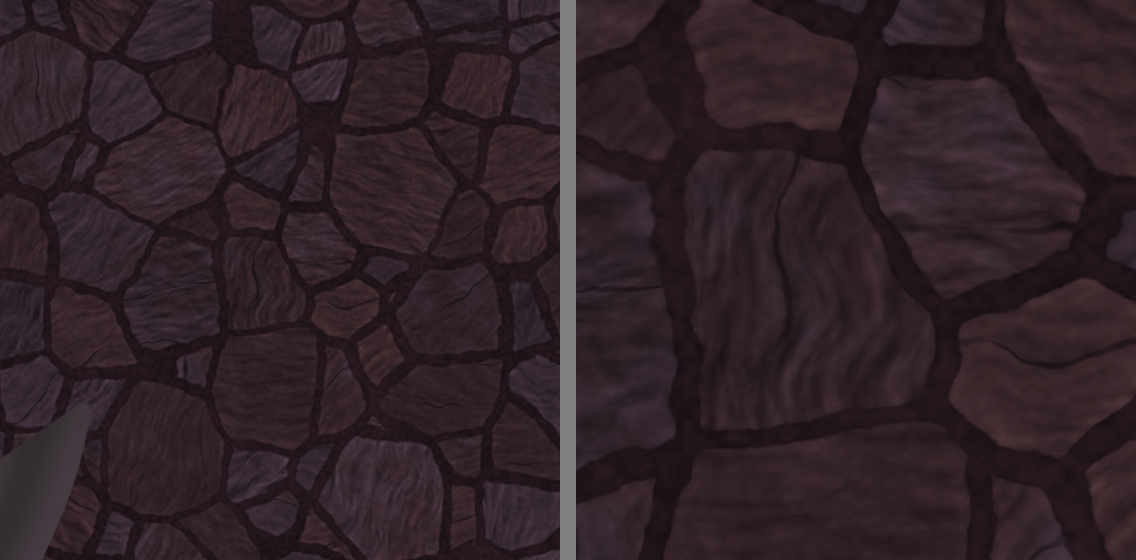
Left: the whole. Right: its middle third, enlarged.
Reproduce this texture procedurally as a Shadertoy shader.

```glsl
// Dusky flagstone wall: angular brown and violet stones in dark mortar, with a smooth grey petal.
#define STONES_ACROSS 7.8
#define SIZE_SPREAD 0.85
#define MORTAR_WIDTH 0.075
#define CORNER_ROUNDING 0.035
#define EDGE_WOBBLE 0.014
#define STREAK_CONTRAST 1.0
#define MORTAR_COLOR vec3(0.137, 0.088, 0.109)
#define BROWN_STONE vec3(0.197, 0.133, 0.146)
#define VIOLET_STONE vec3(0.189, 0.141, 0.176)
#define PETAL_COLOR vec3(0.265, 0.232, 0.254)

float hash(vec2 p) {
    return fract(sin(dot(p, vec2(127.1, 311.7))) * 43758.5453);
}

float noise(vec2 p) {
    vec2 cell = floor(p), f = fract(p);
    f = f * f * (3.0 - 2.0 * f);
    return mix(mix(hash(cell), hash(cell + vec2(1, 0)), f.x),
               mix(hash(cell + vec2(0, 1)), hash(cell + vec2(1, 1)), f.x), f.y);
}

float fbm(vec2 p) {
    float sum = 0.0, amplitude = 0.5;
    for (int i = 0; i < 4; i++) {
        sum += amplitude * noise(p);
        p = 2.0 * p + 7.3;
        amplitude *= 0.5;
    }
    return sum;
}

float smoothMin(float a, float b, float k) {
    float h = max(k - abs(a - b), 0.0) / k;
    return min(a, b) - h * h * k * 0.25;
}

vec2 stoneCenter(vec2 id) {
    return id + 0.1 + 0.8 * vec2(hash(id + 3.7), hash(id + 19.1));
}

float stoneWeight(vec2 id) {
    return SIZE_SPREAD * pow(hash(id + 41.3), 3.0);
}

// Squared distance lowered by a random weight, so stones differ in size
float stonePower(vec2 p, vec2 id) {
    vec2 d = p - stoneCenter(id);
    return dot(d, d) - stoneWeight(id);
}

// xy: id of the stone, z: distance to its outline
vec3 findStone(vec2 p) {
    vec2 base = floor(p), best = base;
    float nearest = 1e5;
    for (int y = -2; y <= 2; y++)
    for (int x = -2; x <= 2; x++) {
        vec2 id = base + vec2(x, y);
        float power = stonePower(p, id);
        if (power < nearest) { nearest = power; best = id; }
    }
    float edge = 1.0;
    for (int y = -2; y <= 2; y++)
    for (int x = -2; x <= 2; x++) {
        vec2 id = base + vec2(x, y);
        if (id == best) continue;
        float gap = length(stoneCenter(id) - stoneCenter(best));
        edge = smoothMin(edge, 0.5 * (stonePower(p, id) - nearest) / gap, CORNER_ROUNDING);
    }
    // Hewn corners: two random straight cuts make slanted, pointed stones
    float reach = 0.40 + 0.75 * sqrt(stoneWeight(best));
    for (int i = 0; i < 2; i++) {
        float angle = 6.283 * hash(best + 33.0 + float(i) * 9.7);
        float cut = reach - dot(p - stoneCenter(best), vec2(cos(angle), sin(angle)));
        edge = smoothMin(edge, cut, CORNER_ROUNDING);
    }
    return vec3(best, edge);
}

vec3 stoneColor(vec2 p, vec2 id, float inside) {
    float rough = mix(0.45, 1.0, hash(id + 8.2));
    float angle = 0.5 + 2.2 * (hash(id + 5.9) - 0.5);
    float c = cos(angle), s = sin(angle);

    // Split layers of rock, lit from one side
    vec2 q = mat2(c, -s, s, c) * p + id * 3.1;
    q += 0.022 * (vec2(noise(q * 23.0), noise(q * 23.0 + 9.0)) - 0.5);
    vec2 grain = q * vec2(26.0, 80.0);
    float relief = fbm(grain) - fbm(grain + vec2(0.2, 0.5));
    float ledge = 1.0 - smoothstep(0.0, 0.07, abs(fbm(grain * 0.45 + 17.0) - 0.5));
    float blotch = fbm(p * 24.0 + id * 5.0) - 0.47;
    float speckle = noise(p * 240.0) + noise(p * 150.0) - 1.0;

    float hue = smoothstep(0.2, 0.8, hash(id + 27.4) + 0.8 * blotch);
    vec3 color = mix(BROWN_STONE, VIOLET_STONE, hue) * mix(0.92, 1.14, hash(id + 13.6));
    color *= 1.0 + rough * (STREAK_CONTRAST * relief - 0.13 * (ledge - 0.3));
    color *= 1.0 + 0.32 * blotch + 0.12 * speckle;

    // Long thin cracks across some stones
    float vein = abs(q.y + 0.03 * fbm(q * 19.0) - floor(q.y * 11.0 + 0.5) / 11.0);
    float crack = (1.0 - smoothstep(0.0006, 0.0028, vein)) * step(0.5, hash(id + 61.0));
    color *= 1.0 - 0.35 * crack * smoothstep(0.35, 0.6, noise(p * 14.0 + id));

    // Worn bright rim
    return color * (1.0 + 0.10 * exp(-abs(inside - 0.035) * 40.0));
}

vec3 mortarColor(vec2 p) {
    float grit = fbm(p * 150.0) - 0.47;
    float stain = fbm(p * 12.0 + 4.0) - 0.47;
    return MORTAR_COLOR * (1.0 + 0.65 * grit + 0.4 * stain);
}

void mainImage(out vec4 fragColor, in vec2 fragCoord) {
    vec2 p = fragCoord / iResolution.y;
    float pixel = 1.0 / iResolution.y;

    // Bend and chip the outlines
    vec2 bend = vec2(noise(p * 9.0), noise(p * 9.0 + 50.0)) - 0.5;
    vec2 chip = vec2(fbm(p * 42.0), fbm(p * 42.0 + 80.0)) - 0.47;
    vec3 stone = findStone((p + 0.03 * bend + EDGE_WOBBLE * chip) * STONES_ACROSS);
    float inside = stone.z - MORTAR_WIDTH * mix(0.5, 1.35, hash(stone.xy + 72.0));
    float softness = (0.0008 + pixel) * STONES_ACROSS;
    vec3 mortar = mortarColor(p) * (1.0 - 0.16 * exp(-abs(inside) * 28.0));
    vec3 color = mix(mortar, stoneColor(p, stone.xy, inside),
                     smoothstep(-softness, softness, inside));

    // Smooth grey petal rising from the lower left corner
    float top = dot(p - vec2(0.0, 0.18), vec2(-0.573, 0.819));
    float side = dot(p - vec2(0.075, 0.0), vec2(0.952, -0.306)) - 0.012 * sin(p.y * 11.0);
    float petal = -smoothMin(-top, -side, 0.035);
    float fold = 0.88 + 0.12 * sin(side * 38.0 + 1.8) - 0.6 * max(p.y - 0.17, 0.0);
    color = mix(color, PETAL_COLOR * fold, 1.0 - smoothstep(-pixel, pixel, petal));

    fragColor = vec4(color, 1.0);
}
```
